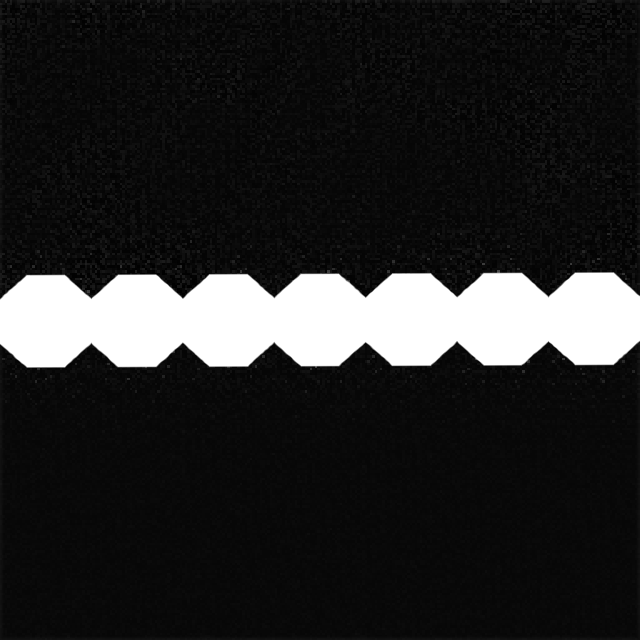
A WebGL 2 fragment shader for this pattern:

```glsl
#version 300 es
precision highp float;
// A white horizontal chain of seven joined octagons on a near-black ground.
// The chain is a strip whose half height is cut by repeating V notches;
// the ground carries hashed grain, faint diamonds and specks near the chain.

uniform vec2 u_resolution;
out vec4 fragColor;

const float LINKS = 7.0;            // octagons across the canvas
const float CHAIN_Y = 0.5;          // height of the chain axis
const float CHAIN_TILT = 0.0045;    // slight rise to the right
const float FLAT_HALF = 0.0722;     // half height at the flat edges
const float WAIST_HALF = 0.0350;    // half height at the notches
const float NOTCH_SLOPE = 0.89;
const float EDGE_WOBBLE = 0.0016;   // roughness of the slanted edges
const float GRAIN_CELLS = 256.0;    // grain cells across the canvas
const float DIAMOND_SIZE = 0.036;
const vec2 DIAMOND_ROWS = vec2(0.862, 0.715);
const vec3 GROUND = vec3(0.032);
const vec3 WHITE = vec3(1.0);

float hash(vec2 p) {
    return fract(sin(dot(p, vec2(127.1, 311.7))) * 43758.5453);
}

float valueNoise(vec2 p) {
    vec2 i = floor(p);
    vec2 f = fract(p);
    f = f * f * (3.0 - 2.0 * f);
    float low = mix(hash(i), hash(i + vec2(1.0, 0.0)), f.x);
    float high = mix(hash(i + vec2(0.0, 1.0)), hash(i + 1.0), f.x);
    return mix(low, high, f.y);
}

// Horizontal distance to the nearest notch
float notchOffset(float x) {
    return abs(fract(x * LINKS + 0.5) - 0.5) / LINKS;
}

// Signed distance to the chain, negative inside
float chainDistance(vec2 p) {
    float y = abs(p.y - CHAIN_Y - CHAIN_TILT * (p.x - 0.5));
    float dx = notchOffset(p.x);
    float rough = EDGE_WOBBLE * (valueNoise(p * 150.0) - 0.5);
    float slant = (y - WAIST_HALF - NOTCH_SLOPE * dx + rough)
                / length(vec2(1.0, NOTCH_SLOPE));
    return max(y - FLAT_HALF, slant);
}

// Outline of a row of faint diamonds aligned with the notches
float diamondRow(vec2 p, float rowY) {
    float d = notchOffset(p.x) + abs(p.y - rowY) - DIAMOND_SIZE;
    return 1.0 - smoothstep(0.002, 0.012, abs(d));
}

void main() {
    vec2 p = gl_FragCoord.xy / u_resolution;
    float pixel = 1.0 / min(u_resolution.x, u_resolution.y);
    float d = chainDistance(p);

    // Grain strength: patchy above the chain, faint below it
    float upper = smoothstep(CHAIN_Y - 0.02, CHAIN_Y + 0.02, p.y);
    float patches = valueNoise(p * 22.0) * valueNoise(p * 7.0 + 9.0);
    float nearChain = exp(-max(d, 0.0) * 28.0);
    float diamonds = diamondRow(p, DIAMOND_ROWS.x)
                   + 0.6 * diamondRow(p, DIAMOND_ROWS.y);
    float topEdge = smoothstep(0.9, 1.0, p.y);
    float strength = mix(0.014, 0.03 + 0.09 * patches, upper)
                   + 0.05 * nearChain + 0.03 * diamonds + 0.025 * topEdge;

    // Fine grain and sparse bright specks on a small grid
    vec2 cell = floor(p * GRAIN_CELLS);
    float grain = hash(cell);
    float speck = smoothstep(0.94, 1.0, hash(cell + 37.0));
    float light = strength * (grain * grain - 0.25);
    light += speck * (0.7 * strength + 0.16 * nearChain);

    // Thin paler frame at the canvas border
    vec2 border = min(p, 1.0 - p);
    light += 0.035 * (1.0 - smoothstep(0.0, 0.007, min(border.x, border.y)));

    vec3 color = max(GROUND + light, 0.0);
    float chain = 1.0 - smoothstep(-pixel, pixel, d);
    fragColor = vec4(mix(color, WHITE, chain), 1.0);
}
```
